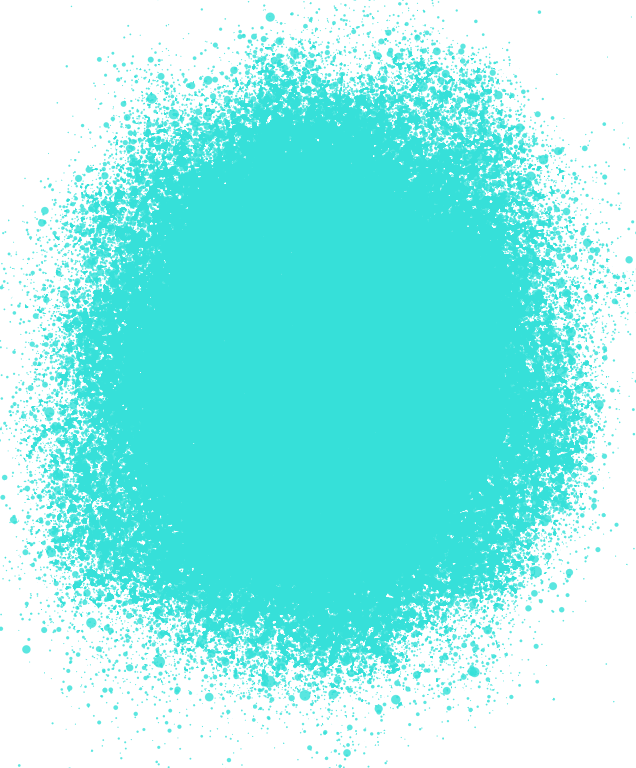
A WebGL 1 fragment shader for this background:

```glsl
precision highp float;

uniform vec2 u_resolution;

const vec3 PAPER = vec3(1.0);
const vec3 PAINT = vec3(0.21, 0.88, 0.85);
const vec2 CENTER = vec2(0.414, 0.512);      // in canvas heights
const vec2 RADII = vec2(0.320, 0.384);
const vec2 LOWER_LOBE = vec2(-0.70, -0.71);  // directions of the bulges
const vec2 RIGHT_LOBE = vec2(0.91, 0.41);
const float LUMPINESS = 0.20;
const float DROP_ALPHA = 0.82;
const float FINE_CELL = 0.0055;
const float COARSE_CELL = 0.027;
const int LAYERS = 12;

float hash(vec2 p) {
  vec3 q = fract(p.xyx * vec3(0.1031, 0.1030, 0.0973));
  q += dot(q, q.yzx + 33.33);
  return fract((q.x + q.y) * q.z);
}

float noise(vec2 p) {
  vec2 i = floor(p);
  vec2 f = fract(p);
  f = f * f * (3.0 - 2.0 * f);
  float low = mix(hash(i), hash(i + vec2(1.0, 0.0)), f.x);
  float high = mix(hash(i + vec2(0.0, 1.0)), hash(i + vec2(1.0)), f.x);
  return mix(low, high, f.y);
}

mat2 rotation(float a) {
  float c = cos(a);
  float s = sin(a);
  return mat2(c, s, -s, c);
}

// Distance from the center, 1.0 where the paint is half dense
float spread(vec2 p) {
  vec2 e = (p - CENTER) / RADII;
  float len = length(e);
  vec2 dir = e / max(len, 0.0001);
  float lobes = 0.09 * pow(max(dot(dir, LOWER_LOBE), 0.0), 8.0)
              + 0.05 * pow(max(dot(dir, RIGHT_LOBE), 0.0), 8.0);
  float lumps = LUMPINESS * (noise(p * 11.0 + 40.0) - 0.5);
  return len / (1.0 + lobes) + lumps * smoothstep(0.4, 1.0, len);
}

// Dense core that breaks up into irregular specks
float grain(vec2 p, float s) {
  float g = 0.6 * noise(rotation(0.6) * p * 165.0 + 90.0)
          + 0.4 * noise(rotation(1.4) * p * 340.0 + 300.0);
  float threshold = max(0.02, 0.1 + 1.55 * (s - 0.7));
  return smoothstep(threshold - 0.05, threshold + 0.05, g);
}

// One layer of round drops, each kept inside its own cell
float drops(vec2 p, float cell, float seed, float pixel) {
  mat2 turn = rotation(seed * 1.7);
  vec2 grid = turn * p / cell + seed * 17.3;
  vec2 id = floor(grid) + seed * 131.0 + 500.0;
  float size = hash(id + 7.7);
  float radius = mix(0.10, 0.29, size * size);
  vec2 jitter = vec2(hash(id + 21.3), hash(id + 63.1));
  vec2 offset = mix(vec2(radius), vec2(1.0 - radius), jitter);
  vec2 home = ((floor(grid) + offset - seed * 17.3) * cell) * turn;
  float s = spread(home);
  float density = pow(1.0 - smoothstep(0.80, 1.32, s), 1.4);
  density += 0.03 * (1.0 - smoothstep(1.25, 1.42, s));
  float present = step(hash(id + 113.9), density);
  float d = (length(fract(grid) - offset) - radius) * cell;
  return present * (1.0 - smoothstep(-0.7 * pixel, 0.7 * pixel, d));
}

void main() {
  float pixel = 1.0 / u_resolution.y;
  vec2 p = gl_FragCoord.xy * pixel;
  p.x += CENTER.x - 0.5 * u_resolution.x * pixel;

  float bare = 1.0 - grain(p, spread(p));
  for (int i = 0; i < LAYERS; i++) {
    float k = float(i) / float(LAYERS - 1);
    float cell = mix(FINE_CELL, COARSE_CELL, k * k);
    bare *= 1.0 - DROP_ALPHA * drops(p, cell, float(i) + 1.0, pixel);
  }

  gl_FragColor = vec4(mix(PAINT, PAPER, bare), 1.0);
}
```
